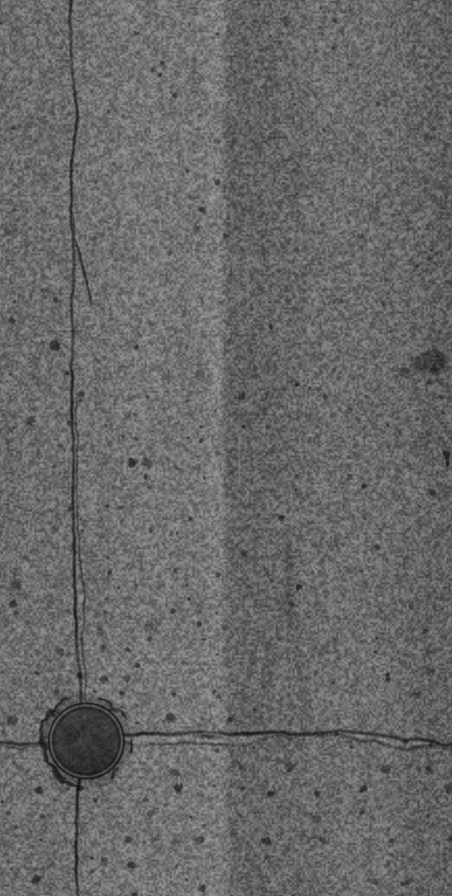
Write a Shadertoy shader that draws this texture.

```glsl
// Weathered grey pavement: vertical tone bands, fine grain and scattered stains,
// crossed by two wandering cracks that meet at a round metal cover.
// Cracks are curves bent by noise; stains are jittered dots in hashed grids.

float hash(vec2 p) {
    vec3 q = fract(vec3(p.xyx) * 0.1031);
    q += dot(q, q.yzx + 33.33);
    return fract((q.x + q.y) * q.z);
}

float noise(vec2 p) {
    vec2 i = floor(p), f = fract(p);
    f = f * f * (3.0 - 2.0 * f);
    return mix(mix(hash(i), hash(i + vec2(1, 0)), f.x),
               mix(hash(i + vec2(0, 1)), hash(i + vec2(1, 1)), f.x), f.y);
}

float fbm(vec2 p) {
    float sum = 0.0, amp = 0.5;
    for (int i = 0; i < 4; i++) {
        sum += amp * noise(p);
        p = p * 2.1 + 17.3;
        amp *= 0.5;
    }
    return sum;
}

// Signed wobble along one axis, for ragged crack paths
float wobble(float t, float seed) {
    return fbm(vec2(t, seed)) - 0.47;
}

float stroke(float d, float width) {
    return 1.0 - smoothstep(0.0, width + 1.0 / iResolution.y, abs(d));
}

// 1 inside [a, b], fading over the given softness
float span(float a, float b, float soft, float t) {
    return smoothstep(a - soft, a + soft, t) * (1.0 - smoothstep(b - soft, b + soft, t));
}

float bump(float t, float center, float width) {
    float k = (t - center) / width;
    return exp(-k * k);
}

// One jittered dot per grid cell, present with the given chance
float stains(vec2 p, float cell, float chance, float seed) {
    vec2 id = floor(p / cell), f = fract(p / cell);
    vec2 center = 0.3 + 0.4 * vec2(hash(id + seed), hash(id + seed + 41.7));
    float radius = mix(0.08, 0.22, pow(hash(id + seed + 9.1), 2.0));
    float d = length(f - center) + 0.12 * (noise(p * 330.0) - 0.5);
    float soft = 0.05 + 0.7 / (iResolution.y * cell);
    float dot1 = 1.0 - smoothstep(radius - soft, radius + soft, d);
    return dot1 * step(hash(id + seed + 73.3), chance) * mix(0.35, 1.0, hash(id + seed + 5.9));
}

// Broad tone bands, with a sharp step near the middle
float bands(vec2 p) {
    float left = 0.415 + 0.04 * smoothstep(0.02, 0.19, p.x) + 0.022 * bump(p.x, 0.243, 0.014);
    float right = 0.38 + 0.035 * smoothstep(0.27, 0.37, p.x) - 0.045 * smoothstep(0.41, 0.5, p.x);
    float tone = mix(left, right, smoothstep(0.245, 0.259, p.x));
    tone += 0.018 * (noise(vec2(p.x * 75.0, p.y * 1.5)) - 0.5);
    return tone + 0.03 * (fbm(p * 9.0) - 0.47);
}

float verticalCrack(vec2 p) {
    float x = 0.081 + 0.009 * smoothstep(0.40, 0.22, p.y) - 0.004 * smoothstep(0.16, 0.1, p.y)
            + 0.005 * bump(p.y, 0.87, 0.03) - 0.003 * smoothstep(0.9, 1.0, p.y);
    x += 0.007 * wobble(p.y * 32.0, 3.0);
    float weight = 0.55 + 0.45 * noise(vec2(p.y * 26.0, 8.0));
    float mask = weight * stroke(p.x - x, 0.0022);
    // Thin side strands
    float strand = x + 0.004 + 0.006 * bump(p.y, 0.34, 0.05) + 0.006 * wobble(p.y * 45.0, 12.0);
    mask = max(mask, 0.5 * span(0.22, 0.56, 0.02, p.y) * stroke(p.x - strand, 0.0014));
    float branch = mix(0.081, 0.101, smoothstep(0.76, 0.655, p.y)) + 0.006 * wobble(p.y * 60.0, 21.0);
    mask = max(mask, 0.7 * span(0.658, 0.76, 0.008, p.y) * stroke(p.x - branch, 0.0017));
    return mask;
}

// x: dark crack mask, y: pale broken surface between its edges
vec2 horizontalCrack(vec2 p) {
    float y = 0.180 + 0.004 * bump(p.x, 0.38, 0.05) - 0.010 * smoothstep(0.40, 0.505, p.x)
            - 0.010 * smoothstep(0.11, 0.05, p.x) + 0.008 * wobble(p.x * 42.0, 31.0);
    float gap = 0.003 + 0.008 * span(0.14, 0.30, 0.02, p.x) + 0.006 * span(0.39, 0.47, 0.02, p.x);
    float low = y - gap + 0.009 * wobble(p.x * 55.0, 47.0);
    float weight = 0.55 + 0.45 * noise(vec2(p.x * 50.0, 5.0));
    float dark = max(weight * stroke(p.y - y, 0.003), (1.3 - weight) * 0.8 * stroke(p.y - low, 0.0026));
    dark = max(dark, 0.8 * bump(p.x, 0.233, 0.014) * stroke(p.y - y + 0.004, 0.004));
    return vec2(dark, span(low, y, 0.001, p.y));
}

void mainImage(out vec4 fragColor, in vec2 fragCoord) {
    vec2 p = fragCoord / iResolution.xy * vec2(0.505, 1.0);
    float px = 1.0 / iResolution.y;

    // Pavement and grain
    float grain = 0.20 * (noise(p * 430.0) - 0.5) + 0.12 * (noise(p * 235.0 + 50.0) - 0.5);
    float tone = bands(p) + grain;

    // Scattered stains, denser low down
    float density = mix(0.28, 0.10, smoothstep(0.25, 0.8, p.y));
    float spots = max(stains(p, 0.026, density, 2.0), stains(p + 0.007, 0.015, density * 0.7, 19.0));
    tone *= 1.0 - 0.55 * spots;

    // Oval patch, edge blotches and a drip streak
    vec2 oval = (p - vec2(0.482, 0.596)) * mat2(0.97, 0.24, -0.24, 0.97) / vec2(0.021, 0.013);
    tone *= 1.0 - 0.32 * (1.0 - smoothstep(0.75, 1.15, length(oval) + 0.4 * (fbm(p * 90.0) - 0.47)));
    float blotch = bump(p.x, 0.498, 0.009) * bump(p.y, 0.495, 0.022);
    tone *= 1.0 - 0.6 * smoothstep(0.42, 0.6, blotch * noise(p * 150.0));
    tone *= 1.0 - 0.2 * bump(p.x, 0.323 + 0.002 * wobble(p.y * 20.0, 2.0), 0.004) * span(0.30, 0.40, 0.03, p.y);

    // Cracks
    vec2 joint = horizontalCrack(p);
    tone += 0.05 * joint.y;
    tone *= 1.0 - 0.75 * max(verticalCrack(p), joint.x);

    // Round cover with a broken collar
    vec2 q = p - vec2(0.0965, 0.173);
    float r = length(q);
    float ragged = r + 0.016 * (fbm(p * 85.0) - 0.47);
    tone *= 1.0 - 0.65 * stroke(ragged - 0.050, 0.0035) * smoothstep(0.3, 0.6, noise(p * 60.0));
    tone *= 1.0 - 0.25 * (1.0 - smoothstep(0.042, 0.056, r));
    float metal = 0.215 + 0.12 * (fbm(p * 75.0) - 0.47) + 0.4 * grain + 0.5 * q.y;
    metal *= 1.0 - 0.35 * stroke(r - 0.037, 0.002);
    metal += 0.13 * stroke(r - 0.0400, 0.0018);
    metal *= 1.0 - 0.55 * stroke(r - 0.0425, 0.0022);
    tone = mix(tone, metal, 1.0 - smoothstep(0.043 - px, 0.043 + px, r));

    fragColor = vec4(vec3(clamp(tone, 0.0, 1.0)), 1.0);
}
```
